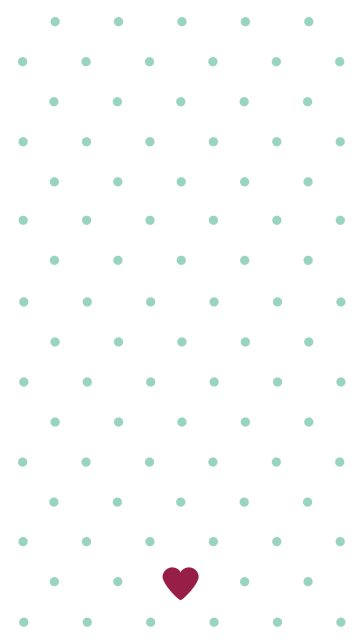
Reproduce this pattern procedurally as a Shadertoy shader.

```glsl
// Staggered rows of small mint dots on white, with one crimson heart low down.
// Each row repeats a disc across; pairs of rows slip slightly as one strip.
// Lengths are in canvas widths, measured from the top left corner.

const vec3 PAPER = vec3(1.0);
const vec3 MINT = vec3(0.60, 0.83, 0.75);
const vec3 CRIMSON = vec3(0.588, 0.118, 0.278);

const vec2 SPACING = vec2(0.1752, 0.1106);    // between dots, between rows
const vec2 FIRST_DOT = vec2(0.1508, 0.0598);  // first dot of the top row
const float STAGGER = -0.0864;                // shift of every second row
const float DOT_RADIUS = 0.0127;
const vec2 SLIP = vec2(0.00153, 0.00092);     // sideways slip, two harmonics
const float SLIP_PERIOD = 5.0;                // in strips
const float BIG_LIFT = 0.0043;                // raised strips
const float SMALL_LIFT = 0.0014;

const vec2 HEART_CENTRE = vec2(0.4989, 1.5943);
const float HEART_HALF_WIDTH = 0.0499;
const float LOBE_RADIUS = 0.54;               // in heart half widths
const float HEART_DEPTH = 1.33;
const float TIP_BLUNTNESS = 0.07;

const float TAU = 6.2831853;

// Small displacement shared by the two rows of a strip
vec2 stripOffset(float strip) {
    float phase = TAU * (strip + step(7.5, strip)) / SLIP_PERIOD;
    float slip = SLIP.x * cos(phase + 0.99) + SLIP.y * cos(2.0 * phase + 0.81);
    float lift = strip == 3.0 ? BIG_LIFT : strip == 7.0 ? SMALL_LIFT : 0.0;
    return vec2(slip, -lift);
}

// Distance to the nearest dot of the staggered lattice
float dotField(vec2 p) {
    float row = round((p.y - FIRST_DOT.y) / SPACING.y);
    vec2 origin = FIRST_DOT + vec2(STAGGER * mod(row, 2.0), row * SPACING.y);
    vec2 q = p - origin - stripOffset(floor((row + 1.0) * 0.5));
    q.x -= SPACING.x * round(q.x / SPACING.x);
    return length(q) - DOT_RADIUS;
}

// Approximate distance to a heart: round lobes above, tapering sides below
float heart(vec2 p) {
    p /= HEART_HALF_WIDTH;
    p.x = abs(p.x);
    float lobe = length(p - vec2(1.0 - LOBE_RADIUS, 0.0)) - LOBE_RADIUS;
    float halfWidth = 1.0 - pow(max(p.y, 0.0) / HEART_DEPTH, 1.5);
    float sides = 0.75 * (length(vec2(p.x, TIP_BLUNTNESS)) - halfWidth);
    return HEART_HALF_WIDTH * (p.y < 0.0 ? lobe : sides);
}

float coverage(float dist, float pixel) {
    return clamp(0.5 - dist / pixel, 0.0, 1.0);
}

void mainImage(out vec4 fragColor, in vec2 fragCoord) {
    float pixel = 1.0 / iResolution.x;
    vec2 p = vec2(fragCoord.x, iResolution.y - fragCoord.y) * pixel;

    vec3 colour = mix(PAPER, MINT, coverage(dotField(p), pixel));
    colour = mix(colour, CRIMSON, coverage(heart(p - HEART_CENTRE), pixel));
    fragColor = vec4(colour, 1.0);
}
```
